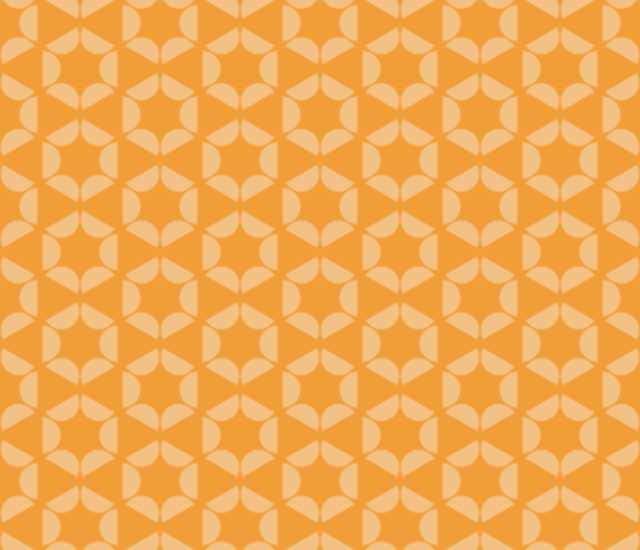
This pattern is drawn by a Shadertoy shader. Its source:

```glsl
// Staggered rings of six pale half discs on an orange ground, tiling seamlessly.

const vec3  GROUND      = vec3(0.95, 0.62, 0.22);
const vec3  PETAL       = vec3(0.95, 0.76, 0.52);
const vec2  REPEATS     = vec2(4.0, 6.0);    // cells across and down, two rings each
const vec2  CELL        = vec2(1.745, 1.0);  // cell size, in row pitches
const vec2  RING_OFFSET = vec2(0.5, 0.25);   // first ring centre, in cells
const float FLAT_DIST   = 0.407;             // ring centre to the straight edges
const float PETAL_RAD   = 0.195;             // half disc radius
const float SOFTNESS    = 0.018;             // half width of the blurred edge
const float SECTOR      = 3.14159265 / 3.0;  // six petals per ring

// Offset from the nearest ring centre of the staggered lattice.
vec2 nearestRing(vec2 cellPos) {
    vec2 a = (fract(cellPos + 0.5) - 0.5) * CELL;
    vec2 b = (fract(cellPos) - 0.5) * CELL;
    return dot(a, a) < dot(b, b) ? a : b;
}

// Distance to six half discs, straight side outwards.
float petalRing(vec2 p) {
    // Fold every sector onto the one along +x.
    float angle = p == vec2(0.0) ? 0.0 : atan(p.y, p.x);
    angle -= SECTOR * floor(angle / SECTOR + 0.5);
    vec2 q = length(p) * vec2(cos(angle), sin(angle));
    q.x -= FLAT_DIST;
    return max(length(q) - PETAL_RAD, q.x);
}

void mainImage(out vec4 fragColor, in vec2 fragCoord) {
    vec2 cellPos = fragCoord / iResolution.xy * REPEATS - RING_OFFSET;
    float d = petalRing(nearestRing(cellPos));

    // Soft edge, never narrower than a pixel.
    float pixel = REPEATS.y / iResolution.y;
    float edge = max(SOFTNESS, 0.7 * pixel);
    float cover = 1.0 - smoothstep(-edge, edge, d);

    fragColor = vec4(mix(GROUND, PETAL, cover), 1.0);
}
```
